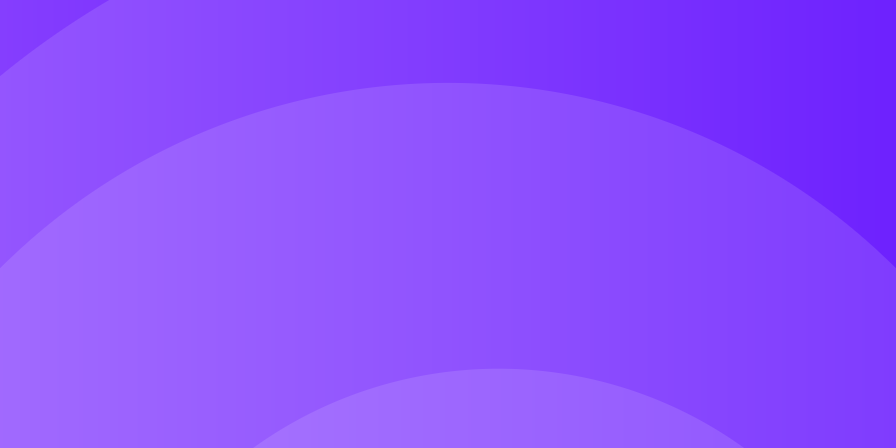
A Shadertoy shader for this background:

```glsl
// Violet backdrop: a horizontal gradient under three large overlapping discs.
// Each disc adds the same translucent white veil, so the tones step up
// toward the bottom. Lengths are in canvas heights, origin at lower left.

const vec3 VIOLET_LEFT = vec3(0.522, 0.243, 0.996);
const vec3 VIOLET_RIGHT = vec3(0.353, 0.012, 0.996);
const vec3 VEIL_COLOR = vec3(1.0, 1.0, 0.996);
const float VEIL_OPACITY = 0.12;

// Signed distance to a circle, negative inside.
float circleDistance(vec2 p, vec2 center, float radius) {
    return length(p - center) - radius;
}

// Coverage of a shape with an edge about one pixel wide.
float coverage(float dist, float pixel) {
    return clamp(0.5 - dist / pixel, 0.0, 1.0);
}

// Lay a translucent disc over a colour.
vec3 addDisc(vec3 color, vec2 p, vec2 center, float radius, float pixel) {
    float mask = coverage(circleDistance(p, center, radius), pixel);
    return mix(color, VEIL_COLOR, VEIL_OPACITY * mask);
}

void mainImage(out vec4 fragColor, in vec2 fragCoord) {
    float pixel = 1.0 / iResolution.y;
    vec2 p = fragCoord * pixel;

    // Base gradient
    float across = fragCoord.x / iResolution.x;
    vec3 color = mix(VIOLET_LEFT, VIOLET_RIGHT, across);

    // Discs, from widest to smallest
    color = addDisc(color, p, vec2(1.204, -0.636), 1.897, pixel);
    color = addDisc(color, p, vec2(1.000, -0.600), 1.415, pixel);
    color = addDisc(color, p, vec2(1.113, -0.760), 0.937, pixel);

    fragColor = vec4(color, 1.0);
}
```
